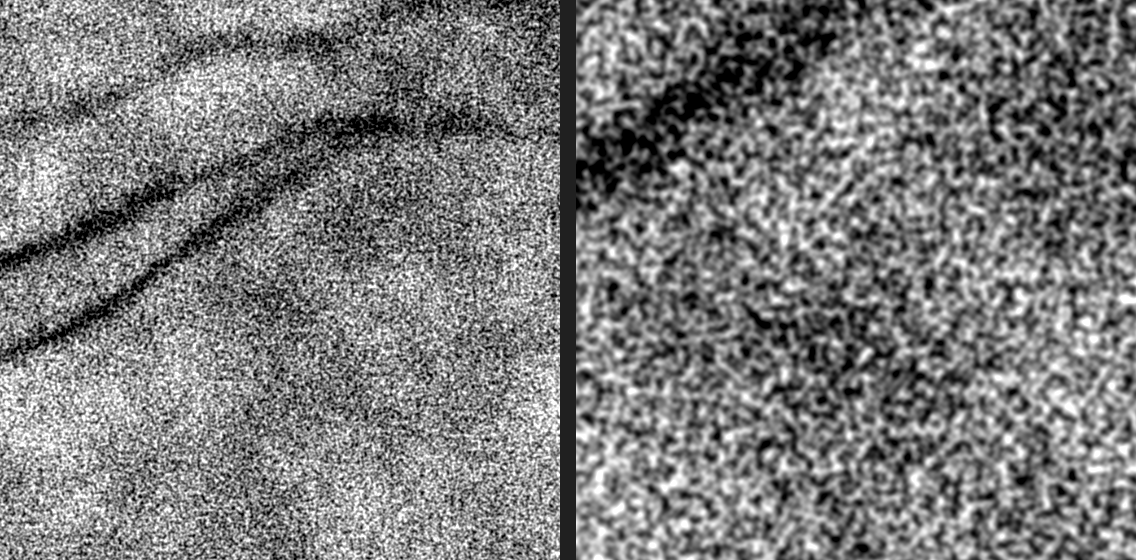
Left: the whole. Right: its middle third, enlarged.
Give the GLSL for this texture, as a Shadertoy shader.

```glsl
// Grainy monochrome relief: three dark veins sweep up to the right across
// cloudy grey ground. Veins are soft curves y = f(x), clouds and the fine
// speckle are octaves of rotated gradient noise.

vec2 gradientAt(ivec2 cell) {
    uvec2 q = uvec2(cell) * uvec2(1597334677u, 3812015801u);
    uint h = (q.x ^ q.y) * 1597334677u;
    h = (h ^ (h >> 15)) * 2246822519u;
    h ^= h >> 13;
    float angle = float(h & 65535u) / 65536.0 * 6.28319;
    return vec2(cos(angle), sin(angle));
}

float gradientNoise(vec2 p) {
    ivec2 i = ivec2(floor(p));
    vec2 f = fract(p);
    vec2 s = f * f * f * (f * (f * 6.0 - 15.0) + 10.0);
    float a = dot(gradientAt(i), f);
    float b = dot(gradientAt(i + ivec2(1, 0)), f - vec2(1, 0));
    float c = dot(gradientAt(i + ivec2(0, 1)), f - vec2(0, 1));
    float d = dot(gradientAt(i + ivec2(1, 1)), f - vec2(1, 1));
    return mix(mix(a, b, s.x), mix(c, d, s.x), s.y);
}

// Sum of octaves, each turned so that the lattices never line up
float octaves(vec2 p, int count, float gain, float lacunarity) {
    float sum = 0.0, amplitude = 1.0;
    for (int i = 0; i < count; i++) {
        sum += amplitude * gradientNoise(p);
        p = lacunarity * mat2(0.8, 0.6, -0.6, 0.8) * p + 17.3;
        amplitude *= gain;
    }
    return sum;
}

// Soft dark line with half width w at signed distance d
float vein(float d, float w) {
    return exp(-d * d / (w * w));
}

// Soft round patch of light or shade
float patchAt(vec2 p, vec2 center, vec2 radius) {
    vec2 d = (p - center) / radius;
    return exp(-dot(d, d));
}

void mainImage(out vec4 fragColor, in vec2 fragCoord) {
    vec2 uv = fragCoord / iResolution.xy;
    float x = uv.x;

    // Heights of the veins, roughened a little
    float y = uv.y + 0.022 * octaves(uv * 9.0 + 4.0, 3, 0.6, 2.1);
    float upper = 0.77 + 0.40 * x - 0.17 * x * x + 0.02 * sin(14.0 * x - 3.2);
    float bend = x - 0.57;
    float middle = 0.52 + 0.47 * x - 0.27 * (bend + sqrt(bend * bend + 0.002));
    float lower = 0.36 + 0.62 * x - 0.035 * vein(x - 0.2, 0.13);

    // Broad light and shade
    float tone = 0.53 + 0.20 * octaves(uv * 5.0 + 9.0, 4, 0.85, 2.1);
    tone += 0.20 * patchAt(uv, vec2(1.0, 0.22), vec2(0.14, 0.2));
    tone += 0.14 * patchAt(uv, vec2(0.08, 0.24), vec2(0.18, 0.16));
    tone += 0.17 * patchAt(uv, vec2(0.07, 0.68), vec2(0.12, 0.08));
    tone += 0.17 * patchAt(uv, vec2(0.36, 0.84), vec2(0.2, 0.07));
    tone += 0.13 * patchAt(uv, vec2(0.42, 0.98), vec2(0.14, 0.05));
    tone += 0.12 * patchAt(uv, vec2(0.68, 0.06), vec2(0.14, 0.08));
    tone -= 0.10 * patchAt(uv, vec2(0.66, 0.56), vec2(0.2, 0.14));
    tone -= 0.12 * patchAt(uv, vec2(0.8, 0.86), vec2(0.22, 0.07));

    // Dark veins, strongest at the left, and the shade between the lower two
    float left = 1.0 - smoothstep(0.25, 0.45, x);
    float patchy = 1.0 + 0.9 * octaves(uv * 12.0, 2, 0.6, 2.0);
    tone -= 0.28 * patchy * vein(y - upper, 0.026);
    tone -= mix(0.24 * patchy, 0.48, left) * vein(y - middle, mix(0.019, 0.024, left));
    float lowerEnd = 1.0 - smoothstep(0.62, 0.7, x);
    tone -= mix(0.30 * patchy, 0.45, left) * lowerEnd * vein(y - lower, mix(0.026, 0.017, left));
    float between = smoothstep(lower - 0.02, lower + 0.02, y)
                  * (1.0 - smoothstep(middle - 0.02, middle + 0.02, y));
    tone -= 0.14 * between * smoothstep(0.3, 0.5, x);

    // Fine speckle
    float grain = 0.62 * octaves(uv * 128.0, 2, 0.9, 1.5)
                + 0.25 * gradientNoise(uv * 62.0 + 31.0);
    fragColor = vec4(vec3(clamp(tone + grain, 0.0, 1.0)), 1.0);
}
```
